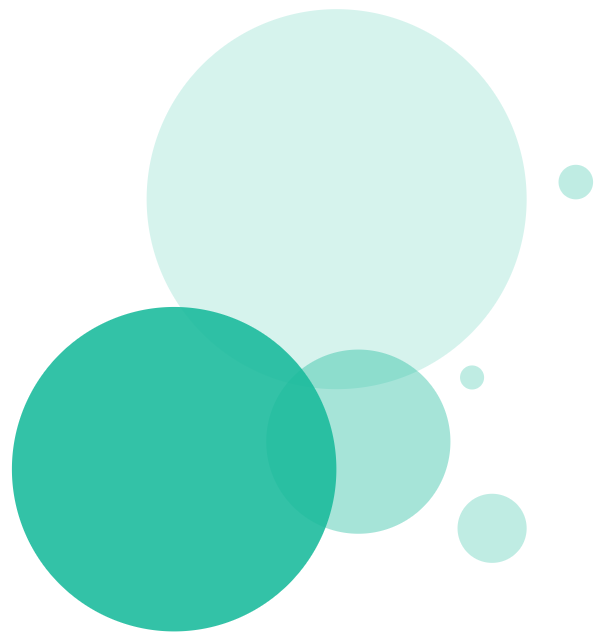
A Shadertoy shader for this background:

```glsl
const vec3 PAPER = vec3(1.0);
const vec3 INK = vec3(0.10, 0.73, 0.61);

// Each disc: centre x, centre y, radius, opacity; lengths in canvas heights
const int DISC_COUNT = 6;
const vec4 DISCS[DISC_COUNT] = vec4[DISC_COUNT](
    vec4(0.5260, 0.6888, 0.2969, 0.178),
    vec4(0.5599, 0.3099, 0.1439, 0.389),
    vec4(0.2721, 0.2669, 0.2535, 0.889),
    vec4(0.8997, 0.7155, 0.0270, 0.278),
    vec4(0.7376, 0.4102, 0.0188, 0.278),
    vec4(0.7689, 0.1745, 0.0540, 0.278)
);

float discDistance(vec2 point, vec2 centre, float radius) {
    return length(point - centre) - radius;
}

// Antialiased coverage over one pixel
float coverage(float signedDistance, float pixel) {
    return clamp(0.5 - signedDistance / pixel, 0.0, 1.0);
}

void mainImage(out vec4 fragColor, in vec2 fragCoord) {
    float pixel = 1.0 / iResolution.y;
    vec2 point = fragCoord * pixel;
    vec3 color = PAPER;

    // Layer translucent discs so that overlaps deepen
    for (int i = 0; i < DISC_COUNT; i++) {
        vec4 disc = DISCS[i];
        float edge = discDistance(point, disc.xy, disc.z);
        color = mix(color, INK, disc.w * coverage(edge, pixel));
    }

    fragColor = vec4(color, 1.0);
}
```
